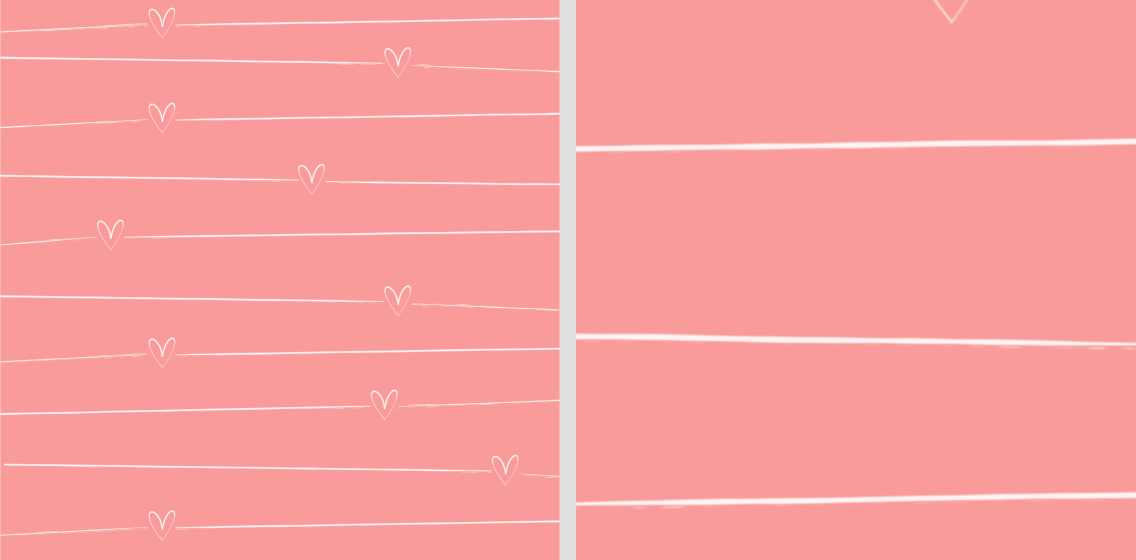
Left, the full canvas; right, a detail of the centre.
Write a WebGL 2 fragment shader that draws this pattern.

```glsl
#version 300 es
precision highp float;
// Ten hand-drawn, slightly tilted chalk lines on pink, each broken by a small heart.
// Lines are distance bands frayed with gradient noise; hearts are two cubic
// strokes per row, sampled as short segments.
uniform vec2 u_resolution;
out vec4 fragColor;

const int ROWS = 10;
// Per row: heart x, then line height at the left edge, at the heart, at the right edge.
const vec4 LINES[ROWS] = vec4[](
    vec4(.289, .943, .956, .967),  vec4(.710, .897, .8855, .872),
    vec4(.289, .772, .7865, .797), vec4(.556, .686, .677, .6705),
    vec4(.197, .5625, .5775, .587), vec4(.710, .471, .460, .4465),
    vec4(.289, .354, .367, .3775), vec4(.686, .2605, .274, .285),
    vec4(.902, .1705, .1575, .1485), vec4(.289, .044, .0585, .069));

vec2 hashGradient(vec2 cell) {
    float a = 6.2832 * fract(sin(dot(cell, vec2(127.1, 311.7))) * 43758.5);
    return vec2(cos(a), sin(a));
}

float gradientNoise(vec2 p) {
    vec2 i = floor(p), f = p - i;
    vec2 s = f * f * f * (f * (f * 6.0 - 15.0) + 10.0);
    vec2 e = vec2(1, 0);
    float low = mix(dot(hashGradient(i), f), dot(hashGradient(i + e), f - e), s.x);
    float high = mix(dot(hashGradient(i + e.yx), f - e.yx),
                     dot(hashGradient(i + 1.0), f - 1.0), s.x);
    return mix(low, high, s.y);
}

// Soft coverage of a band of the given half width; thin bands fade instead of vanishing.
float band(float d, float halfWidth) {
    float soft = max(0.8 / u_resolution.y, 0.001);
    return smoothstep(-soft, soft, d + halfWidth) - smoothstep(-soft, soft, d - halfWidth);
}

float segmentDistance(vec2 p, vec2 a, vec2 b) {
    vec2 pa = p - a, ba = b - a;
    return length(pa - ba * clamp(dot(pa, ba) / dot(ba, ba), 0.0, 1.0));
}

vec2 cubic(vec2 a, vec2 b, vec2 c, vec2 d, float t) {
    float s = 1.0 - t;
    return s * s * s * a + 3.0 * s * s * t * b + 3.0 * s * t * t * c + t * t * t * d;
}

// Two lobes running from the notch to the tip, thinning on the way down.
float heart(vec2 p) {
    if (max(abs(p.x), abs(p.y)) > 0.04) return 0.0;
    float ink = 0.0;
    for (int lobe = 0; lobe < 2; lobe++) {
        bool right = lobe == 1;
        vec2 notch = vec2(0.001, -0.003), tip = vec2(0.001, -0.0235);
        vec2 inner = right ? vec2(0.009, 0.047) : vec2(-0.005, 0.043);
        vec2 outer = right ? vec2(0.046, 0.037) : vec2(-0.049, 0.037);
        vec2 previous = notch;
        for (int k = 1; k <= 20; k++) {
            float t = float(k) / 20.0;
            vec2 next = cubic(notch, inner, outer, tip, t);
            float fade = smoothstep(0.5, 0.85, t);
            float strength = 1.0 - fade * (right ? 0.5 : 0.3);
            float halfWidth = mix(0.0013, 0.0007, fade);
            ink = max(ink, strength * band(segmentDistance(p, previous, next), halfWidth));
            previous = next;
        }
    }
    return ink;
}

// One row's line: solid on its long side, split into thin strands on its short side.
float chalkLine(vec2 p, vec4 row, float id) {
    float side = p.x < row.x ? -1.0 : 1.0;
    float reach = side < 0.0 ? row.x : 1.0 - row.x;
    float away = abs(p.x - row.x);
    float along = away / reach;
    float y = mix(row.z - side * 0.0012, side < 0.0 ? row.y : row.w, along);
    float d = p.y - y;
    if (abs(d) > 0.015) return 0.0;

    float scratchy = 1.0 - smoothstep(0.3, 0.48, reach);
    float grain = gradientNoise(vec2(p.x * 35.0, id * 7.3));
    float wobble = 0.0006 * gradientNoise(vec2(p.x * 12.0, id * 3.7 + 0.4));
    float halfWidth = mix(0.0016, 0.0009, scratchy) + 0.0004 * grain;
    halfWidth *= mix(0.5, 1.0, smoothstep(0.02, 0.13, away));
    float ink = band(d - wobble, halfWidth);

    // Second strand weaves across the first; dry frays gather beside the heart.
    float weave = 0.0024 * sin(along * 7.0 + id) * (1.0 - along * 0.6);
    float broken = smoothstep(-0.25, 0.2, gradientNoise(vec2(p.x * 22.0, id * 5.1 + 9.5)));
    ink = max(ink, scratchy * broken * band(d - weave, 0.0006));
    float fray = smoothstep(-0.1, 0.3, gradientNoise(vec2(p.x * 60.0, id * 2.9 + 4.5)));
    fray *= mix(0.2, 0.8, 1.0 - smoothstep(0.03, 0.2, away));
    ink = max(ink, fray * band(d + 0.0026, 0.0005));

    // Gap around the heart, with a ragged start.
    return ink * smoothstep(0.021, 0.029, away + 0.004 * grain);
}

void main() {
    vec2 uv = gl_FragCoord.xy / u_resolution;
    float ink = 0.0;
    for (int i = 0; i < ROWS; i++) {
        vec4 row = LINES[i];
        float stroke = chalkLine(uv, row, float(i));
        if (i == 8) stroke *= smoothstep(0.006, 0.009, uv.x); // this line starts late
        ink = max(ink, max(stroke, heart(uv - row.xz)));
    }
    // Pale sliver along the left and right borders.
    float border = min(uv.x, 1.0 - uv.x);
    ink = max(ink, 0.5 * band(border, 0.0012));

    vec3 pink = vec3(0.973, 0.608, 0.602);
    vec3 chalk = vec3(0.99, 0.955, 0.95);
    fragColor = vec4(mix(pink, chalk, ink), 1.0);
}
```
